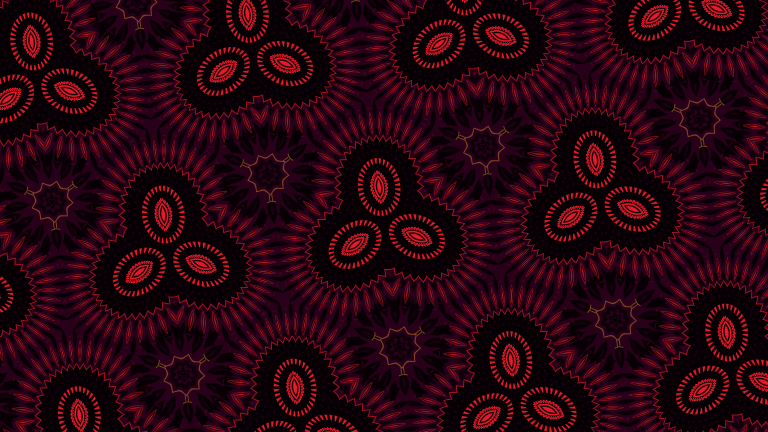
A Shadertoy shader for this pattern:

```glsl
// Hexagonal lattice of three-petalled red medallions on purple, with gold crowns in the gaps.
const float PI = 3.14159265;
const float SPACING = 0.5035;

float fill(float d) {
    float aa = 0.75 / iResolution.y;
    return smoothstep(aa, -aa, d);
}

float stroke(float d, float halfWidth) {
    return fill(abs(d) - halfWidth);
}

// Offset from the nearest point of a triangular lattice.
vec2 hexCell(vec2 p) {
    vec2 s = SPACING * vec2(1.0, sqrt(3.0));
    vec2 a = mod(p + 0.5 * s, s) - 0.5 * s;
    vec2 b = mod(p, s) - 0.5 * s;
    return dot(a, a) < dot(b, b) ? a : b;
}

// Folds the plane into one mirrored third, centred on +y.
vec2 foldThirds(vec2 p) {
    float a = abs(mod(atan(p.x, p.y) + PI / 3.0, 2.0 * PI / 3.0) - PI / 3.0);
    return length(p) * vec2(sin(a), cos(a));
}

float ellipse(vec2 p, vec2 r) {
    float k = length(p / r);
    return k * (k - 1.0) / max(length(p / (r * r)), 0.001);
}

float lens(vec2 p, float halfWidth, float halfLength) {
    float r = (halfLength * halfLength + halfWidth * halfWidth) / (2.0 * halfWidth);
    return length(vec2(abs(p.x) + r - halfWidth, p.y)) - r;
}

// Pointed leaf along y, between two heights.
float leaf(vec2 p, float low, float high, float width) {
    float s = clamp((p.y - low) / (high - low), 0.0, 1.0);
    return max(abs(p.x) - width * sin(PI * s), max(low - p.y, p.y - high));
}

// Signed position inside one of n angular slots, from -0.5 to 0.5.
float slot(float angle, float n) {
    return fract(angle * n / (2.0 * PI) + 0.5) - 0.5;
}

void mainImage(out vec4 fragColor, in vec2 fragCoord) {
    vec3 black = vec3(0.022, 0.0, 0.015), purple = vec3(0.16, 0.0, 0.10);
    vec3 wine = vec3(0.42, 0.05, 0.09), red = vec3(0.90, 0.10, 0.16);
    vec3 gold = vec3(0.60, 0.34, 0.14);

    vec2 p = (fragCoord - 0.5 * iResolution.xy) / iResolution.y + vec2(0.0007, 0.0155);
    float c = cos(0.127), s = sin(0.127);
    vec2 q = foldThirds(hexCell(mat2(c, -s, s, c) * p));

    // Petal coordinates: distance from its ring, and angle around it
    vec2 e = q - vec2(0.0, 0.0833);
    float d = ellipse(e, vec2(0.049, 0.067));
    float t = atan(e.x, e.y * 0.78);
    float pitch = (d + 0.058) * 2.0 * PI / 36.0;
    vec2 ray = vec2(slot(t, 36.0) * pitch, d);
    vec2 between = vec2(slot(t + PI / 36.0, 36.0) * pitch, d);

    // Crown coordinates
    vec2 g = q - SPACING * vec2(0.5, 0.5 / sqrt(3.0));
    float turn = atan(dot(g, vec2(0.5, -0.866)), dot(g, vec2(0.866, 0.5)));
    float r = length(g);

    // Ground with dark leaves around crowns and medallions
    vec3 col = purple;
    vec2 frond = vec2(slot(turn, 12.0) * r * PI / 6.0, r);
    vec2 frondGap = vec2(slot(turn + PI / 12.0, 12.0) * r * PI / 6.0, r);
    col = mix(col, black, 0.9 * fill(leaf(frond, 0.052, 0.115, 0.011)));
    col = mix(col, black, 0.9 * fill(leaf(frondGap, 0.075, 0.135, 0.010)));
    col = mix(col, purple, 0.7 * fill(leaf(frond, 0.066, 0.098, 0.003)));
    col = mix(col, black, 0.9 * fill(leaf(between, 0.088, 0.138, 0.0055)));
    col = mix(col, black, 0.8 * fill(leaf(between, 0.040, 0.078, 0.005)));

    // Spikes radiating from the medallion, with dashed tips
    float spike = leaf(ray, 0.057, 0.106, 0.0042);
    col = mix(col, black, 0.6 * fill(spike));
    col = mix(col, vec3(0.66, 0.07, 0.13), 0.85 * stroke(spike, 0.0007));
    col = mix(col, red, 0.8 * fill(leaf(ray, 0.066, 0.096, 0.0014)));
    col = mix(col, wine, 0.6 * fill(max(abs(ray.x) - 0.004, abs(d - 0.116) - 0.0007)));

    // Black medallion with zigzag rim and faint beads
    float zigzag = (d - 0.040 - 0.013 * abs(2.0 * slot(t, 36.0))) / 1.6;
    col = mix(col, black, fill(zigzag));
    col = mix(col, vec3(0.72, 0.08, 0.13), stroke(zigzag, 0.0010));
    col = mix(col, purple, 0.8 * fill(length(ray - vec2(0.0, 0.031)) - 0.0022));
    col = mix(col, purple, 0.8 * fill(length(between - vec2(0.0, 0.018)) - 0.0020));

    // Ring of wedge-shaped ticks
    float tick = abs(slot(t, 32.0)) * 0.0114 - 0.0024 - 0.12 * (d + 0.006);
    col = mix(col, red, fill(max(tick, abs(d + 0.006) - 0.006)));

    // Beaded eye at the heart of each petal
    float eye = lens(e, 0.020, 0.039);
    float bead = 0.0012 * cos(28.0 * atan(e.x, e.y * 0.5));
    col = mix(col, red, fill(abs(eye + 0.003 + bead) - 0.0027));
    col = mix(col, wine, 0.7 * stroke(eye + 0.0035, 0.0007));
    col = mix(col, red, stroke(eye + 0.0105, 0.0019));
    col = mix(col, red, fill(eye + 0.0155));

    // Dark rosette inside each crown
    col = mix(col, black, 0.8 * stroke(r - 0.026 - 0.003 * cos(9.0 * turn), 0.0055));
    col = mix(col, black, 0.9 * fill(r - 0.014 - 0.003 * cos(6.0 * turn)));
    col = mix(col, purple, stroke(r - 0.007 - 0.002 * cos(3.0 * turn), 0.0011));

    // Gold crown: scalloped outline and three stalks with crossbars
    float arm = slot(turn, 3.0) * 2.0 * PI / 3.0;
    vec2 stalk = r * vec2(abs(sin(arm)), cos(arm));
    float post = max(abs(stalk.x - 0.0030) - 0.0009, abs(stalk.y - 0.054) - 0.009);
    float bar = max(stalk.x - 0.0095, abs(stalk.y - 0.063 - 0.25 * stalk.x) - 0.0010);
    float crown = abs(r - 0.048 + 0.010 * abs(sin(4.5 * turn))) / 1.25 - 0.0011;
    col = mix(col, gold, 0.9 * fill(min(crown, min(post, bar))));

    fragColor = vec4(col, 1.0);
}
```
